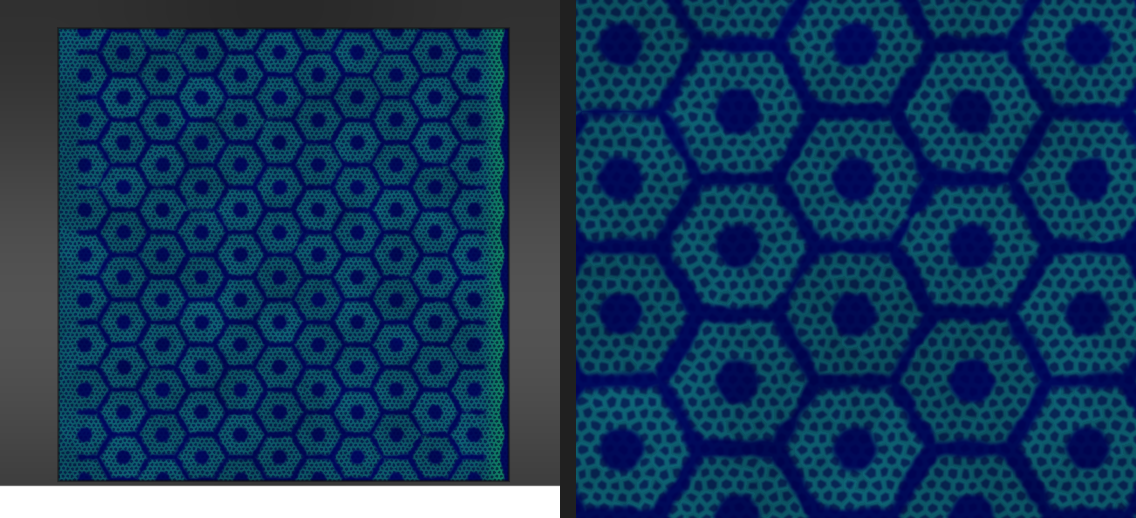
Left, the full canvas; right, a detail of the centre.
Give the GLSL for this pattern, as a Shadertoy shader.

```glsl
// A square panel of flat-topped hexagons with navy walls and hubs, filled with a fine
// teal mesh, on a shaded grey backdrop above a white strip. The hexagons come from two
// interleaved repeats; the mesh is the edges of a jittered triangular Voronoi lattice.

#define PITCH 0.0868          // hexagon height, in canvas heights
#define LATTICE_ORIGIN vec2(-0.001, 0.4647)
#define PANEL_MIN vec2(-0.4276, 0.0717)
#define PANEL_MAX vec2(0.4416, 0.9450)
#define WALL 0.058            // half wall width, in pitches
#define HUB 0.158             // hub radius, in pitches
#define MESH 0.0088           // mesh cell size, in canvas heights
#define JITTER 0.34
#define WALL_SPAN vec2(-0.391, 0.396)
#define STRIP_TOP 0.062
#define NAVY vec3(0.005, 0.015, 0.32)
#define TEAL vec3(0.045, 0.325, 0.385)

vec2 hash22(vec2 p) {
    vec3 q = fract(vec3(p.xyx) * vec3(0.1031, 0.1030, 0.0973));
    q += dot(q, q.yzx + 33.33);
    return fract((q.xx + q.yz) * q.zy);
}

float valueNoise(vec2 p) {
    vec2 i = floor(p), f = fract(p);
    f = f * f * (3.0 - 2.0 * f);
    vec2 e = vec2(1.0, 0.0);
    return mix(mix(hash22(i).x, hash22(i + e).x, f.x),
               mix(hash22(i + e.yx).x, hash22(i + e.xx).x, f.x), f.y);
}

// Offset from the nearest hexagon centre (xy) and that centre (zw).
vec4 hexCell(vec2 p) {
    vec2 size = vec2(sqrt(3.0), 1.0);
    vec2 a = round(p / size) * size;
    vec2 b = (floor(p / size) + 0.5) * size;
    vec2 c = dot(p - a, p - a) < dot(p - b, p - b) ? a : b;
    return vec4(p - c, c);
}

float hexRadius(vec2 p) {
    p = abs(p);
    return max(p.y, dot(p, vec2(sqrt(0.75), 0.5)));
}

// Gap between the two nearest mesh points (x) and a random value per cell (y).
vec2 meshCell(vec2 p) {
    float rowHeight = sqrt(0.75);
    float nearest = 9.0, second = 9.0, tone = 0.0;
    for (int j = -1; j <= 1; j++) {
        float row = floor(p.y / rowHeight) + float(j);
        float shift = 0.5 * mod(row, 2.0);
        for (int i = -1; i <= 1; i++) {
            float col = floor(p.x - shift) + float(i);
            vec2 rnd = hash22(vec2(col, row) + 211.0);
            vec2 site = vec2(col + shift + 0.5, (row + 0.5) * rowHeight);
            float d = length(p - site - JITTER * (rnd - 0.5));
            if (d < nearest) {
                second = nearest;
                nearest = d;
                tone = rnd.x;
            } else {
                second = min(second, d);
            }
        }
    }
    return vec2(second - nearest, tone);
}

vec3 backdrop(vec2 p) {
    float shade = mix(0.325, 0.19, smoothstep(0.0, 0.58, abs(p.y - 0.40)));
    return vec3(shade - 0.03 * smoothstep(0.45, 0.0, abs(p.x)));
}

vec3 panel(vec2 p, float px) {
    vec4 cell = hexCell((p - LATTICE_ORIGIN) / PITCH);
    float cellTone = hash22(round(cell.zw * 4.0) + 57.0).x;
    float soft = 0.022 + px / PITCH;

    // Teal mesh with dark holes, uneven from cell to cell
    vec2 mesh = meshCell(p / MESH);
    float line = 1.0 - smoothstep(0.12, 0.58 + px / MESH * 0.5, mesh.x);
    vec3 hole = vec3(0.022, 0.105, 0.275);
    vec3 color = mix(hole, TEAL, line * 0.9 + 0.1);
    float patchTone = valueNoise(p * 17.0 + 40.0);
    color *= 0.86 + 0.12 * cellTone + 0.15 * patchTone + 0.10 * mesh.y;

    // Greener band along the right side
    float band = smoothstep(0.388, 0.425, p.x);
    color = mix(color, mix(vec3(0.02, 0.19, 0.25), vec3(0.06, 0.49, 0.39), line), band);

    // Walls and hubs with edges roughened by the mesh
    float rough = (valueNoise(p / MESH * 0.9) - 0.5) * 0.045;
    float worn = smoothstep(0.78, 0.95, valueNoise(p * 25.0 + 90.0)) * 0.035;
    float wall = smoothstep(-soft, soft, hexRadius(cell.xy) - 0.5 + WALL + rough - worn);
    wall *= smoothstep(-0.006, 0.006, p.x - WALL_SPAN.x);
    wall *= smoothstep(-0.006, 0.006, WALL_SPAN.y - p.x);
    float hubRadius = mix(length(cell.xy), hexRadius(cell.xy), 0.5);
    float hub = 1.0 - smoothstep(-soft, soft, hubRadius - HUB + rough * 0.6);

    // Scalloped navy margin beyond the band
    float wave = cos(6.28319 * ((p.y - LATTICE_ORIGIN.y) / PITCH - 0.5));
    float margin = smoothstep(-0.003, 0.003, p.x - 0.429 - 0.004 * wave);
    vec3 navy = NAVY * (0.88 + 0.24 * patchTone) + vec3(0.0, 0.025, 0.02) * line;
    return mix(color, navy, max(max(wall, hub), margin));
}

void mainImage(out vec4 fragColor, in vec2 fragCoord) {
    float px = 1.0 / iResolution.y;
    vec2 p = (fragCoord - vec2(0.5 * iResolution.x, 0.0)) * px;
    vec2 q = abs(p - 0.5 * (PANEL_MIN + PANEL_MAX)) - 0.5 * (PANEL_MAX - PANEL_MIN);
    float edge = max(q.x, q.y);

    vec3 color = backdrop(p);
    color = mix(color, panel(p, px), 1.0 - smoothstep(-px, px, edge));
    color *= 1.0 - 0.45 * (1.0 - smoothstep(0.0005, 0.002 + px, abs(edge)));
    color = mix(vec3(1.0), color, smoothstep(-px, px, p.y - STRIP_TOP));
    fragColor = vec4(color, 1.0);
}
```
